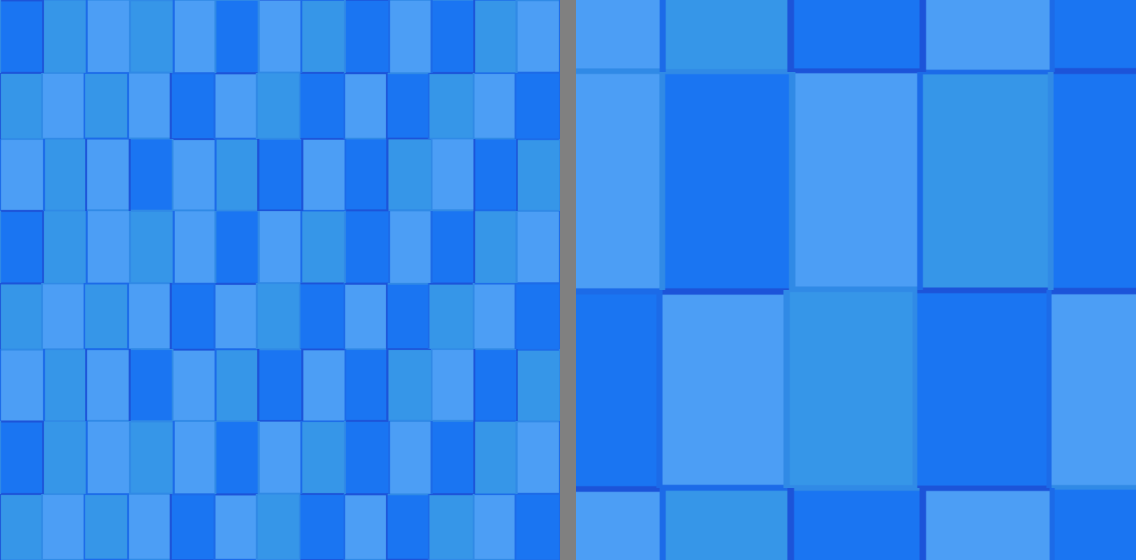
Left: the whole. Right: its middle third, enlarged.
Give the GLSL for this pattern, as a Shadertoy shader.

```glsl
// Blue mosaic of upright tiles, 13 by 8, with thin uneven seams and a three-row colour cycle.

const int COLUMNS = 13;
const float CYCLE_HEIGHT = 0.376;               // three rows
const vec2 ROW_STARTS = vec2(0.1302, 0.2480);   // second and third row in a cycle
const vec3 ROW_SHIFTS = vec3(0.0010, -0.0021, 0.0002);
const float SEAM_HALF_WIDTH = 0.0017;

const int DEEP = 0, TEAL = 1, LIGHT = 2;
const int TONES[15] = int[15](0, 1, 2, 1, 2, 0, 2, 1, 0, 2, 0, 1, 2, 0, 1);

const vec3 DEEP_BLUE  = vec3(0.10, 0.46, 0.95);
const vec3 TEAL_BLUE  = vec3(0.21, 0.59, 0.91);
const vec3 LIGHT_BLUE = vec3(0.30, 0.62, 0.96);
const vec3 SEAM_SOFT  = vec3(0.19, 0.54, 0.90);
const vec3 SEAM_MID   = vec3(0.11, 0.42, 0.91);
const vec3 SEAM_DARK  = vec3(0.11, 0.33, 0.85);

float hash(vec2 p) {
    vec3 q = fract(vec3(p.xyx) * 0.1031);
    q += dot(q, q.yzx + 33.33);
    return fract((q.x + q.y) * q.z);
}

// Each row of a cycle reads the same tone sequence one step further on.
int tileTone(int column, int phase) {
    return TONES[clamp(column, 0, COLUMNS - 1) + phase];
}

vec3 tileColour(int tone) {
    return tone == DEEP ? DEEP_BLUE : tone == TEAL ? TEAL_BLUE : LIGHT_BLUE;
}

// Seams beside deep tiles tend to be darker.
vec3 seamColour(int toneA, int toneB, float chance) {
    float darkness = chance + (toneA == DEEP || toneB == DEEP ? 0.35 : 0.0);
    return darkness > 0.95 ? SEAM_DARK : darkness > 0.65 ? SEAM_MID : SEAM_SOFT;
}

float seamX(int seam, int phase) {
    float jitter = hash(vec2(seam, phase) + 17.0) - 0.5;
    float inner = seam > 0 && seam < COLUMNS ? 1.0 : 0.0;
    return float(seam) / float(COLUMNS) + inner * (ROW_SHIFTS[phase] + 0.0035 * jitter);
}

float rowTop(int row) {
    int phase = row % 3;
    float start = phase == 0 ? 0.0 : phase == 1 ? ROW_STARTS.x : ROW_STARTS.y;
    return float(row / 3) * CYCLE_HEIGHT + start;
}

float seamMask(float offset, float halfWidth, float pixel) {
    float soft = max(0.75 * pixel, 0.0006);
    return 1.0 - smoothstep(halfWidth - soft, halfWidth + soft, abs(offset));
}

void mainImage(out vec4 fragColor, in vec2 fragCoord) {
    vec2 p = fragCoord / iResolution.xy;
    p.y = 1.0 - p.y;                            // rows count downward
    vec2 pixel = 1.0 / iResolution.xy;

    // Row within the three-row cycle
    float cycle = floor(p.y / CYCLE_HEIGHT);
    float within = p.y - cycle * CYCLE_HEIGHT;
    int phase = int(step(ROW_STARTS.x, within) + step(ROW_STARTS.y, within));
    int row = int(cycle) * 3 + phase;

    // Column between uneven seams
    int column = int(p.x * float(COLUMNS));
    if (p.x < seamX(column, phase)) column--;
    else if (p.x > seamX(column + 1, phase)) column++;
    column = clamp(column, 0, COLUMNS - 1);

    vec3 colour = tileColour(tileTone(column, phase));

    // Horizontal seams above and below, slightly uneven from tile to tile
    for (int i = 0; i < 2; i++) {
        int seam = row + i;
        int below = seam % 3, above = (seam + 2) % 3;
        vec2 key = vec2(column, below);
        float y = rowTop(seam) + 0.0014 * (hash(key + 71.0) - 0.5);
        float halfWidth = SEAM_HALF_WIDTH * mix(0.8, 1.15, hash(key + 5.0));
        vec3 line = seamColour(tileTone(column, above), tileTone(column, below), hash(key + 43.0));
        colour = mix(colour, line, seamMask(p.y - y, halfWidth, pixel.y));
    }

    // Vertical seams to the left and right
    for (int i = 0; i < 2; i++) {
        int seam = column + i;
        vec2 key = vec2(seam, phase);
        float halfWidth = SEAM_HALF_WIDTH * mix(0.8, 1.2, hash(key + 29.0));
        vec3 line = seamColour(tileTone(seam - 1, phase), tileTone(seam, phase), hash(key + 97.0));
        colour = mix(colour, line, seamMask(p.x - seamX(seam, phase), halfWidth, pixel.x));
    }

    fragColor = vec4(colour, 1.0);
}
```
